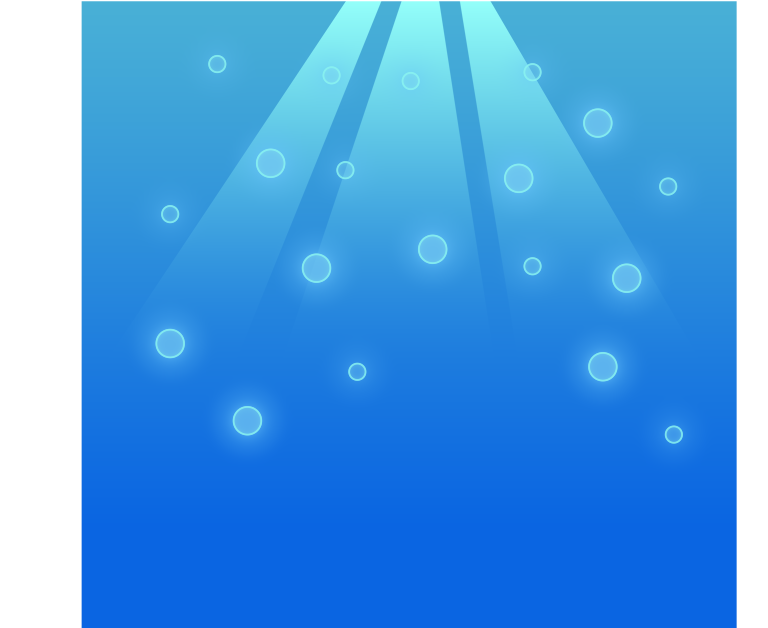
A WebGL 2 fragment shader for this background:

```glsl
#version 300 es
precision highp float;
// Underwater scene: a blue depth gradient in a panel with white margins,
// three fading light rays from the surface, and glowing ringed bubbles.
// All lengths are in canvas heights, with the origin at the lower left.

uniform vec2 u_resolution;
out vec4 fragColor;

const vec3 SURFACE = vec3(0.285, 0.69, 0.84);
const vec3 DEEP = vec3(0.037, 0.395, 0.885);
const vec3 RAY = vec3(0.58, 1.0, 0.98);
const vec3 GLOW = vec3(0.40, 0.76, 0.98);
const vec3 FILL = vec3(0.52, 0.82, 0.94);
const vec3 RIM = vec3(0.54, 0.96, 0.94);

const int LARGE_COUNT = 9;
const int BUBBLE_COUNT = 19;

// Bubble centres: the large ones first, then the small ones
const vec2 CENTRES[BUBBLE_COUNT] = vec2[BUBBLE_COUNT](
    vec2(0.431, 0.740), vec2(0.952, 0.804), vec2(0.826, 0.716),
    vec2(0.689, 0.603), vec2(0.504, 0.573), vec2(0.998, 0.557),
    vec2(0.271, 0.453), vec2(0.960, 0.416), vec2(0.394, 0.330),
    vec2(0.346, 0.898), vec2(0.528, 0.880), vec2(0.654, 0.871),
    vec2(0.848, 0.885), vec2(0.550, 0.729), vec2(1.064, 0.703),
    vec2(0.271, 0.659), vec2(0.848, 0.576), vec2(0.569, 0.408),
    vec2(1.073, 0.308));

// Soft coverage of the interval between lo and hi
float band(float x, float lo, float hi, float blur) {
    return smoothstep(lo - blur, lo + blur, x)
         * (1.0 - smoothstep(hi - blur, hi + blur, x));
}

vec3 water(float height) {
    return mix(DEEP, SURFACE, smoothstep(0.0, 1.0, 0.06 + 0.94 * clamp((height - 0.16) / 0.84, 0.0, 1.0)) * 0.35
        + 0.65 * clamp((height - 0.16) / 0.84, 0.0, 1.0));
}

// Opacity of a ray with top edges and sideways spread per unit of depth
float ray(vec2 p, vec2 top, vec2 spread, float blur) {
    float depth = 1.0 - p.y;
    vec2 sides = top + spread * depth;
    float fade = pow(max(1.0 - depth / 0.59, 0.0), 2.0);
    return fade * band(p.x, sides.x, sides.y, blur);
}

// Halo, translucent body and bright rim of one bubble
vec3 bubble(vec3 base, vec2 offset, float radius, float fill, float blur) {
    float edge = length(offset) - radius;
    float halo = exp(-max(edge, 0.0) / 0.019)
               * (1.0 - smoothstep(0.025, 0.055, edge));
    float body = 1.0 - smoothstep(-blur, blur, edge);
    float innerRim = body * exp(min(edge, 0.0) / 0.004);
    float rim = 1.0 - smoothstep(0.0005, 0.0012 + blur, abs(edge + 0.0012));
    vec3 color = mix(base, GLOW, halo * fill * 0.7);
    color = mix(color, FILL, body * fill * 0.55);
    color = mix(color, RIM, innerRim * 0.35);
    return mix(color, RIM, rim * 0.75);
}

void main() {
    vec2 p = gl_FragCoord.xy / u_resolution.y;
    float blur = 0.75 / u_resolution.y;

    // Depth gradient
    vec3 color = water(p.y);

    // Light rays
    float light = ray(p, vec2(0.552, 0.608), vec2(-0.666, -0.404), blur);
    light += ray(p, vec2(0.640, 0.699), vec2(-0.333, 0.154), blur);
    light += ray(p, vec2(0.732, 0.780), vec2(0.162, 0.584), blur);
    color = mix(color, RAY, min(light, 1.0));

    // Bubbles
    for (int i = 0; i < BUBBLE_COUNT; i++) {
        bool large = i < LARGE_COUNT;
        float radius = large ? 0.0232 : 0.0142;
        float fill = large ? 0.72 : 0.38;
        color = bubble(color, p - CENTRES[i], radius, fill, blur);
    }

    // White margins around the panel
    float panel = band(p.x, 0.130, 1.173, blur)
                * (1.0 - smoothstep(0.998 - blur, 0.998 + blur, p.y));
    fragColor = vec4(mix(vec3(1.0), color, panel), 1.0);
}
```
